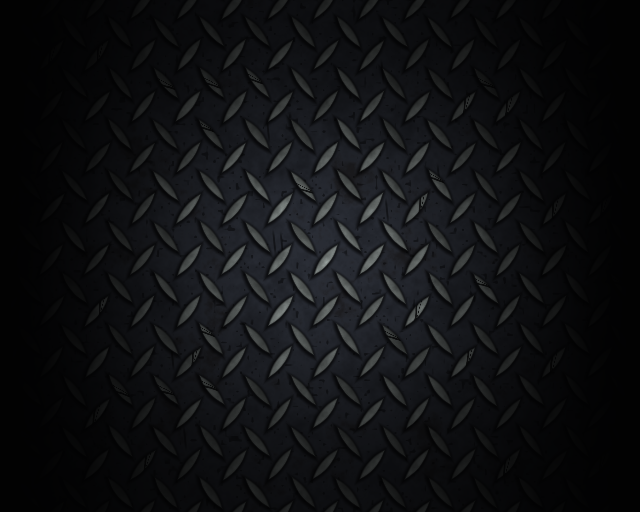
This texture is drawn by a WebGL 1 fragment shader. Its source:

```glsl
precision highp float;
// Dark steel tread plate: alternating pointed lugs, worn and lit from the middle.

uniform vec2 u_resolution;

#define REPEATS vec2(14.0, 10.0)
#define PHASE vec2(0.127, 0.928)
#define BACK_LUG_OFFSET vec2(0.5, 0.45)
#define LUG_HALF_LENGTH 0.375
#define LUG_HALF_WIDTH 0.079
#define LUG_ANGLE 0.90
#define DAMAGE_SHARE 0.09
#define LIGHT_FALLOFF 0.95
#define EDGE_LIGHT 0.30
#define PLATE_COLOR vec3(0.150, 0.163, 0.192)
#define LUG_COLOR vec3(0.440, 0.465, 0.455)
#define GRIME_COLOR vec3(0.075, 0.066, 0.062)

float hash(vec2 p) {
  vec3 q = fract(vec3(p.xyx) * 0.1031);
  q += dot(q, q.yzx + 33.33);
  return fract((q.x + q.y) * q.z);
}

// Value noise that wraps after a whole number of lattice cells
float wrapNoise(vec2 uv, vec2 period) {
  vec2 p = uv * period;
  vec2 i = floor(p);
  vec2 f = p - i;
  f = f * f * (3.0 - 2.0 * f);
  vec2 a = mod(i, period);
  vec2 b = mod(i + 1.0, period);
  return mix(mix(hash(a), hash(vec2(b.x, a.y)), f.x),
             mix(hash(vec2(a.x, b.y)), hash(b), f.x), f.y);
}

float wrapFbm(vec2 uv, vec2 period) {
  float sum = 0.0;
  float gain = 0.5;
  for (int i = 0; i < 4; i++) {
    sum += gain * wrapNoise(uv, period);
    period *= 2.0;
    gain *= 0.5;
  }
  return sum / 0.9375;
}

// Lens with its points on the y axis
float lensDistance(vec2 p, float halfLength, float halfWidth) {
  float radius = (halfLength * halfLength + halfWidth * halfWidth) / (2.0 * halfWidth);
  return length(vec2(abs(p.x) + radius - halfWidth, p.y)) - radius;
}

// Lays one family of lugs over the plate; side is 1 for rising, -1 for falling
vec3 addLugs(vec3 color, vec2 uv, vec2 offset, float side, float grain) {
  vec2 grid = uv * REPEATS - PHASE - offset;
  vec2 cell = floor(grid + 0.5);
  vec2 id = mod(cell, REPEATS) + (side + 2.0) * 17.0;
  float aspect = u_resolution.x / u_resolution.y;
  vec2 p = (grid - cell) * vec2(aspect * REPEATS.y / REPEATS.x, 1.0);
  p += 0.025 * (vec2(hash(id + 3.1), hash(id + 7.7)) - 0.5);

  // Local axes: x across the lug, y along it
  float angle = LUG_ANGLE + 0.08 * (hash(id + 11.3) - 0.5);
  vec2 along = vec2(cos(angle) * side, sin(angle));
  vec2 across = vec2(along.y, -along.x);
  vec2 q = vec2(dot(p, across), dot(p, along));
  float width = LUG_HALF_WIDTH * mix(0.92, 1.08, hash(id + 5.9));
  float d = lensDistance(q, LUG_HALF_LENGTH, width) + 0.012 * (grain - 0.5);
  float pixel = 0.8 * REPEATS.y / u_resolution.y;

  // Contact shadow, deeper on the lower left
  vec2 s = p + vec2(0.018, 0.022);
  float shadow = lensDistance(vec2(dot(s, across), dot(s, along)),
                              LUG_HALF_LENGTH + 0.03, width + 0.015);
  color *= 1.0 - 0.72 * smoothstep(0.075, -0.02, shadow);

  // Rounded face with a lighter rim on the lit flank
  float face = mix(0.60, 1.0, smoothstep(0.0, -0.035, d));
  face *= 0.90 + 0.18 * q.x / width * side + 0.10 * side;
  face *= mix(0.82, 1.12, hash(id + 1.7)) * mix(0.78, 1.18, grain);
  face += 0.16 * smoothstep(0.016, 0.0, abs(d + 0.012)) * step(0.0, q.x * side);

  // Gouges cut across a few lugs
  float damaged = step(hash(id + 23.9), DAMAGE_SHARE);
  float place = 0.3 * (hash(id + 31.3) - 0.5);
  float slant = q.y - place + 1.5 * q.x + 0.05 * (grain - 0.5);
  float gouge = smoothstep(0.045, 0.015, abs(slant));
  gouge = max(gouge, smoothstep(0.022, 0.006, abs(slant - 0.11 + 0.9 * q.x)));
  face *= 1.0 - 0.80 * damaged * gouge;

  return mix(color, LUG_COLOR * face, smoothstep(pixel, -pixel, d));
}

void main() {
  vec2 uv = gl_FragCoord.xy / u_resolution;
  float mottle = wrapFbm(uv, vec2(15.0, 12.0));
  float grain = wrapFbm(uv, vec2(100.0, 80.0));

  // Plate with grime patches and small pits
  vec3 color = PLATE_COLOR * mix(0.74, 1.26, mottle) * mix(0.82, 1.18, grain);
  color = mix(color, GRIME_COLOR, 0.65 * smoothstep(0.56, 0.78, mottle * 0.7 + grain * 0.3));
  color *= 1.0 - 0.45 * smoothstep(0.80, 0.95, wrapNoise(uv, vec2(170.0, 136.0)));

  // Short upright scratches, kept clear of the borders
  for (int i = 0; i < 9; i++) {
    float k = float(i);
    vec2 start = 0.12 + 0.76 * vec2(hash(vec2(k, 4.3)), hash(vec2(k, 9.1)));
    vec2 r = uv - start;
    r.x += 0.08 * r.y;
    color *= 1.0 - 0.5 * smoothstep(0.0025, 0.0005, abs(r.x)) * smoothstep(0.028, 0.010, abs(r.y));
  }

  color = addLugs(color, uv, vec2(0.0), 1.0, grain);
  color = addLugs(color, uv, BACK_LUG_OFFSET, -1.0, grain);

  // Central light that fades equally towards opposite borders
  vec2 wave = 0.5 - 0.5 * cos(6.28318 * uv);
  float light = pow(wave.x, LIGHT_FALLOFF) * mix(EDGE_LIGHT, 1.0, wave.y);
  gl_FragColor = vec4(color * light + vec3(0.006, 0.006, 0.008), 1.0);
}
```
